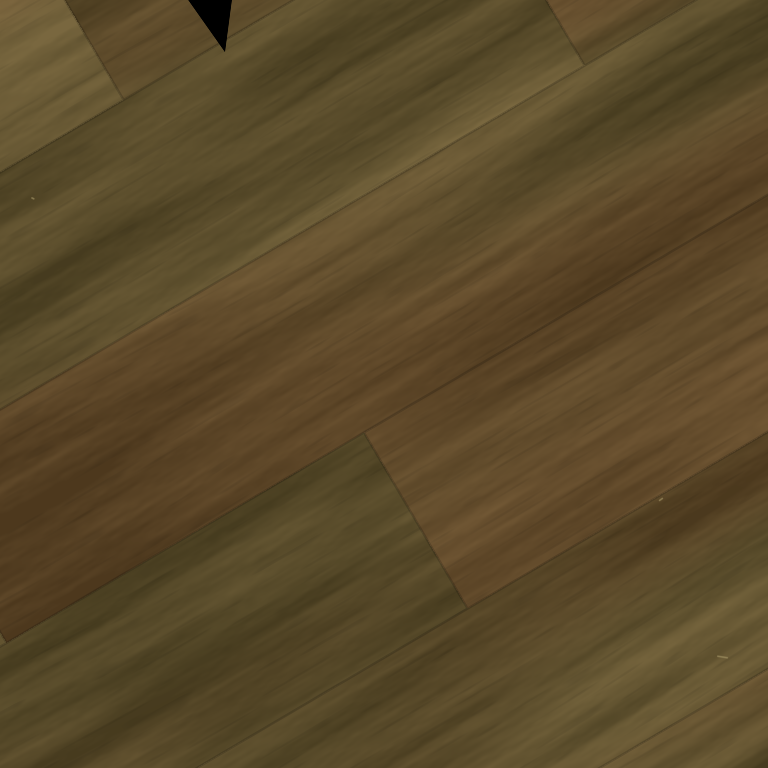
This texture is drawn by a WebGL 2 fragment shader. Its source:

```glsl
#version 300 es
precision highp float;
// Draws a dim olive-brown wooden floor of diagonal planks with long streaked grain.

uniform vec2 u_resolution;
out vec4 outColor;

const float GRAIN_ANGLE = 0.532;
const float PLANK_WIDTH = 0.266;
const float PLANK_LENGTH = 1.57;
const float SEAM_START = -0.13;
const float JOINT_START = 0.63;
const float JOINT_STAGGER = -0.54;
const float SEAM_HALF_WIDTH = 0.0008;
const float SEAM_DEPTH = 0.16;
const float STREAK_CONTRAST = 1.75;
const float PORE_DEPTH = 0.07;
const float FLECK_CELLS = 5.0;
const float FLECK_CHANCE = 0.14;
const vec3 DARK_WOOD = vec3(0.285, 0.228, 0.118);
const vec3 LIGHT_WOOD = vec3(0.465, 0.382, 0.232);
const vec3 RED_SHIFT = vec3(0.026, -0.014, -0.006);
const vec3 FLECK_COLOR = vec3(0.62, 0.56, 0.38);
const vec3 GAP_COLOR = vec3(0.0);

float hash(vec2 p) {
    return fract(sin(dot(p, vec2(127.1, 311.7))) * 43758.5453);
}

float noise(vec2 p) {
    vec2 cell = floor(p);
    vec2 f = fract(p);
    f = f * f * (3.0 - 2.0 * f);
    float low = mix(hash(cell), hash(cell + vec2(1.0, 0.0)), f.x);
    float high = mix(hash(cell + vec2(0.0, 1.0)), hash(cell + vec2(1.0)), f.x);
    return mix(low, high, f.y);
}

// Layers of stretched noise, from broad bands to thin fibres, centred on zero.
float streaks(vec2 p) {
    vec2 stretch = vec2(1.3, 13.0);
    float weight = 0.5;
    float sum = 0.0;
    for (int i = 0; i < 4; i++) {
        sum += weight * (noise(p * stretch + float(i) * 17.3) - 0.5);
        stretch *= vec2(2.0, 2.3);
        weight *= 0.62;
    }
    return sum;
}

float segmentDistance(vec2 p, vec2 a, vec2 b) {
    vec2 ab = b - a;
    return length(p - a - ab * clamp(dot(p - a, ab) / dot(ab, ab), 0.0, 1.0));
}

// Sparse short splinters, at most one in each cell.
float flecks(vec2 uv, float pixel) {
    vec2 cell = floor(uv * FLECK_CELLS);
    float present = step(hash(cell + 5.7), FLECK_CHANCE);
    vec2 jitter = vec2(hash(cell + 1.3), hash(cell + 8.9));
    vec2 center = (cell + 0.2 + 0.6 * jitter) / FLECK_CELLS;
    float turn = 6.2832 * hash(cell + 3.1);
    vec2 arm = vec2(cos(turn), sin(turn)) * mix(0.001, 0.007, jitter.x);
    float d = segmentDistance(uv, center - arm, center + arm);
    return present * (1.0 - smoothstep(0.0, 0.0008 + pixel, d));
}

// Signed distance to the side of a line; positive lies to its left.
float sideOf(vec2 p, vec2 a, vec2 b) {
    vec2 along = normalize(b - a);
    return along.x * (p.y - a.y) - along.y * (p.x - a.x);
}

void main() {
    float pixel = 1.0 / min(u_resolution.x, u_resolution.y);
    vec2 uv = gl_FragCoord.xy * pixel;
    float c = cos(GRAIN_ANGLE);
    float s = sin(GRAIN_ANGLE);
    vec2 floorPos = vec2(c * uv.x + s * uv.y, c * uv.y - s * uv.x);

    // Plank layout with staggered end joints
    float across = (floorPos.y - SEAM_START) / PLANK_WIDTH;
    float row = floor(across);
    float along = (floorPos.x - JOINT_START - row * JOINT_STAGGER) / PLANK_LENGTH;
    vec2 plank = vec2(floor(along), row);
    vec2 seed = 30.0 * vec2(hash(plank + 2.4), hash(plank + 7.6));

    // Grain
    vec2 grainPos = floorPos + seed;
    grainPos.y += 0.025 * (noise(grainPos * vec2(2.0, 4.0)) - 0.5);
    float tone = 0.53 + STREAK_CONTRAST * streaks(grainPos);
    tone += 0.12 * (hash(plank + 4.2) - 0.5);
    tone += 0.10 * (noise(grainPos * vec2(70.0, 260.0)) - 0.5);
    float pores = smoothstep(0.68, 0.95, noise(grainPos * vec2(16.0, 190.0)));
    vec3 color = mix(DARK_WOOD, LIGHT_WOOD, clamp(tone, 0.0, 1.1));

    // Broad reddish heartwood against olive sapwood
    float warmth = noise(grainPos * vec2(0.9, 6.0) + 51.0);
    color += RED_SHIFT * (smoothstep(0.25, 0.8, warmth) - 0.4);
    color *= 1.0 - PORE_DEPTH * pores;

    // Seams and joints
    float seamDistance = (0.5 - abs(fract(across) - 0.5)) * PLANK_WIDTH;
    float jointDistance = (0.5 - abs(fract(along) - 0.5)) * PLANK_LENGTH;
    float edge = min(seamDistance, jointDistance);
    float seam = 1.0 - smoothstep(SEAM_HALF_WIDTH, SEAM_HALF_WIDTH + 1.2 * pixel, edge);
    color *= 1.0 - SEAM_DEPTH * seam;

    // Loose flecks and a dark wedge at the upper border
    color = mix(color, FLECK_COLOR, 0.7 * flecks(uv, pixel));
    vec2 tip = vec2(0.293, 0.932);
    float wedge = min(sideOf(uv, tip, vec2(0.302, 1.0)), sideOf(uv, vec2(0.245, 1.0), tip));
    color = mix(color, GAP_COLOR, smoothstep(-0.5 * pixel, 0.5 * pixel, wedge));

    outColor = vec4(color, 1.0);
}
```
